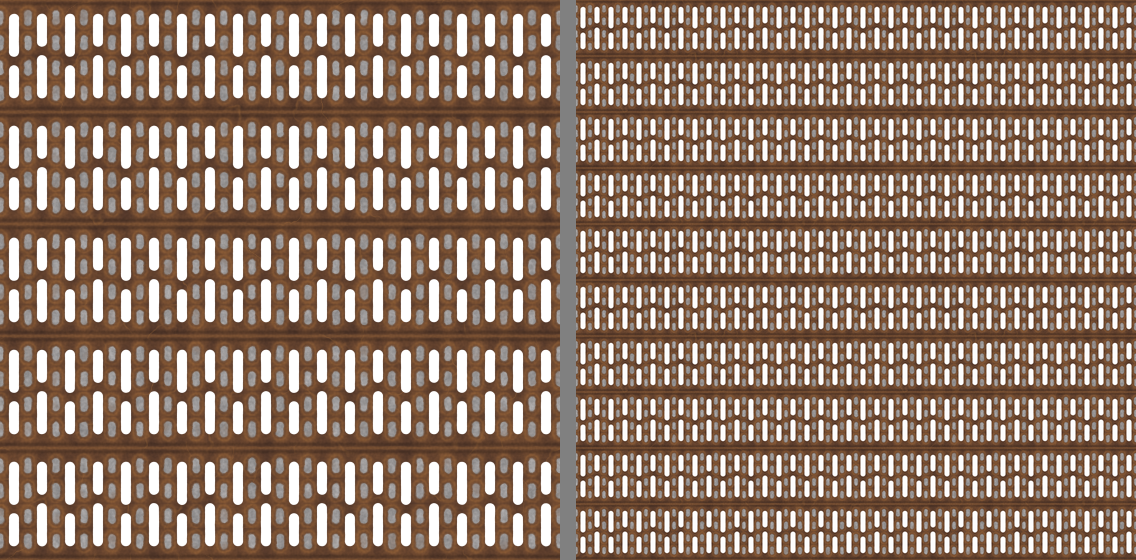
Left: one tile. Right: repeated 2 by 2.
Reproduce this texture procedurally as a three.js fragment shader.

```glsl
// Rusty perforated metal slats: staggered white slots between rows of worn grey studs
varying vec2 vUv;

float hash(vec2 p) {
  p = fract(p * vec2(0.1031, 0.1137));
  p += dot(p, p.yx + 33.33);
  return fract((p.x + p.y) * p.x * 17.0);
}

// Gradient noise that wraps after "period" cells
float corner(vec2 cell, vec2 f, float period) {
  float a = 6.2832 * hash(mod(cell, period) + 3.7);
  return dot(vec2(cos(a), sin(a)), f);
}

float noise(vec2 uv, float period) {
  vec2 p = uv * period, i = floor(p), f = fract(p);
  vec2 u = f * f * f * (f * (f * 6.0 - 15.0) + 10.0), e = vec2(1.0, 0.0);
  float low = mix(corner(i, f, period), corner(i + e, f - e, period), u.x);
  float high = mix(corner(i + e.yx, f - e.yx, period), corner(i + 1.0, f - 1.0, period), u.x);
  return mix(low, high, u.y);
}

float fbm(vec2 uv, float period) {
  float sum = 0.0, amp = 1.0;
  for (int i = 0; i < 4; i++) {
    sum += amp * noise(uv, period);
    period *= 2.0;
    amp *= 0.55;
  }
  return sum;
}

// Distance to an upright capsule
float capsule(vec2 p, float halfHeight, float radius) {
  return length(vec2(p.x, max(abs(p.y) - halfHeight + radius, 0.0))) - radius;
}

void main() {
  // One unit is a column: 20 columns, and 5 slats of height 4
  vec2 p = vUv * 20.0;
  float y = mod(p.y, 4.0) - 2.0;
  float slat = floor(p.y / 4.0);

  // Slots: a long and a short one, swapped in every other column
  float x = fract(p.x) - 0.5;
  float flip = y * (mod(floor(p.x), 2.0) < 0.5 ? 1.0 : -1.0);
  float slot = min(capsule(vec2(x, flip - 0.74), 0.77, 0.18),
                   capsule(vec2(x, flip + 0.92), 0.59, 0.18));

  // Studs: four in each slat, on the lines between columns
  float column = floor(p.x + 0.5);
  float row = clamp(floor((y - 0.02) / 0.9), -2.0, 1.0);
  vec2 studPos = vec2(p.x - column, y - 0.02 - (row + 0.5) * 0.9);
  float stud = capsule(studPos, 0.27, 0.13);
  float age = hash(vec2(mod(column, 20.0), slat * 4.0 + row + 2.0) + 0.5);

  // Rust layers
  vec2 warp = 0.012 * vec2(fbm(vUv, 14.0), fbm(vUv + 0.37, 14.0));
  float blotch = fbm(vUv + warp, 16.0);
  float fine = fbm(vUv, 72.0);
  float grain = noise(vUv, 210.0);
  float vein = 1.0 - smoothstep(0.0, 0.045, abs(noise(vUv + 2.0 * warp, 13.0)));
  vein *= smoothstep(-0.1, 0.35, noise(vUv + 0.21, 18.0));

  vec3 darkRust = vec3(0.33, 0.22, 0.165);
  vec3 rust = vec3(0.45, 0.295, 0.19);
  vec3 orange = vec3(0.55, 0.365, 0.21);

  // Sheet, warmer along the studs and darker in the gaps
  float warmth = 0.42 + 0.55 * blotch + 0.3 * fine;
  warmth += 0.4 * (1.0 - smoothstep(0.1, 0.34, stud));
  warmth -= 0.22 * (1.0 - smoothstep(0.0, 0.09, slot));
  warmth -= 0.15 * smoothstep(0.25, 0.5, stud);
  vec3 color = mix(darkRust, rust, clamp(warmth, 0.0, 1.0));
  color = mix(color, orange, 0.5 * vein);

  // Seam between slats: a light ridge with dark grooves
  float seam = 2.0 - abs(y) + 0.02 * fine;
  color *= 1.0 - 0.16 * exp(-pow((seam - 0.14) / 0.06, 2.0));
  color = mix(color, orange, 0.5 * (1.0 - smoothstep(0.02, 0.08, seam)));

  // Orange halo and eroded grey face of each stud
  float eroded = stud + 0.035 * fine + 0.02 * (age - 0.5);
  float halo = exp(-pow((eroded - 0.115) / 0.055, 2.0));
  color = mix(color, orange, (0.55 + 0.3 * blotch) * halo);
  vec3 steel = vec3(0.62, 0.61, 0.61) * (0.94 + 0.1 * age + 0.12 * fine);
  steel = mix(steel, vec3(0.54, 0.46, 0.41), 0.5 * smoothstep(0.1, 0.6, blotch));
  color = mix(color, vec3(0.47, 0.37, 0.3), 0.6 * (1.0 - smoothstep(0.0, 0.07, eroded)));
  color = mix(color, steel, 1.0 - smoothstep(-0.035, 0.03, eroded));

  color *= 1.0 + 0.1 * grain;
  color = mix(color, vec3(1.0), 1.0 - smoothstep(-0.025, 0.025, slot + 0.008 * fine));
  gl_FragColor = vec4(color, 1.0);
}
```
